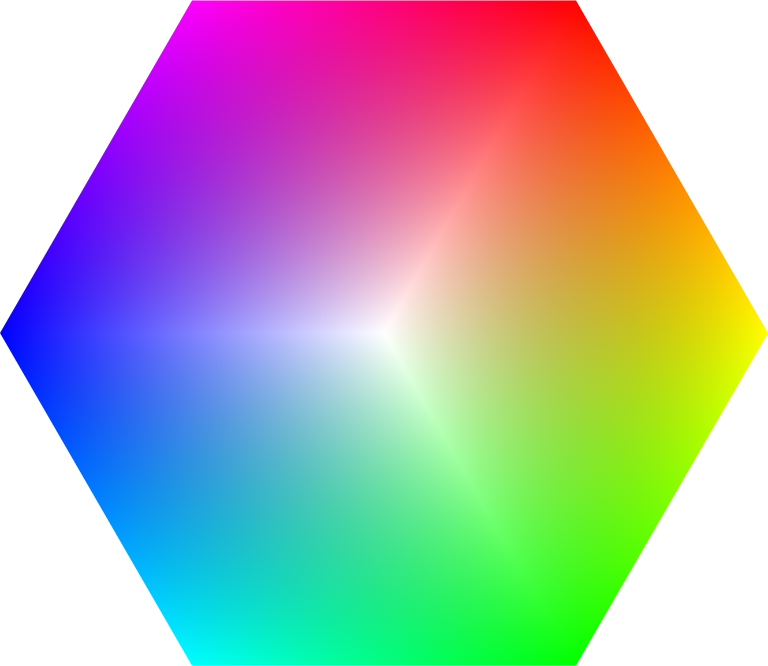
Reproduce this background procedurally as a Shadertoy shader.

```glsl
// Non-negative coordinates along three axes 120 degrees apart; the smallest is zero
vec3 rhombusCoords(vec2 p) {
    vec3 along = vec3(dot(p, vec2(0.5, 0.8660254)),
                      dot(p, vec2(0.5, -0.8660254)),
                      -p.x);
    float lowest = min(along.x, min(along.y, along.z));
    return (along - lowest) * 2.0 / 3.0;
}

// Bilinear blend over each rhombus: white centre, primaries on the axes,
// secondary hues at the far corners
vec3 hexagonColor(vec3 axes) {
    vec3 rest = 1.0 - axes;
    return 1.0 - rest * (1.0 - rest.yzx * rest.zxy);
}

void mainImage(out vec4 fragColor, in vec2 fragCoord) {
    // Centred, with the hexagon's corner radius equal to one
    vec2 p = (2.0 * fragCoord - iResolution.xy) / iResolution.x;
    float pixel = 2.0 / iResolution.x;

    vec3 axes = rhombusCoords(p);
    vec3 color = hexagonColor(clamp(axes, 0.0, 1.0));

    // Smooth hexagon edge on a white ground
    float edgeDistance = (max(axes.x, max(axes.y, axes.z)) - 1.0) * 0.8660254;
    float outside = clamp(edgeDistance / pixel + 0.5, 0.0, 1.0);
    fragColor = vec4(mix(color, vec3(1.0), outside), 1.0);
}
```
